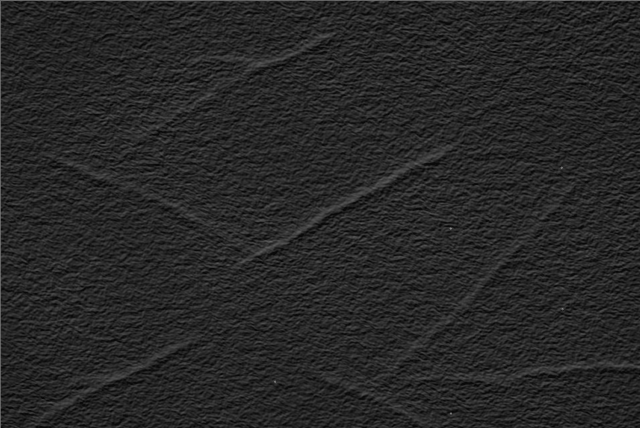
Write a Shadertoy shader that draws this texture.

```glsl
// Dark trowelled plaster: fine, horizontally stretched grain lit from above,
// crossed by a few soft trowel ridges. The grain is the slope of layered
// gradient noise; each ridge is a bent segment with a lit crest and a shadow.

float hash(vec2 p) {
    vec3 q = fract(vec3(p.xyx) * 0.1031);
    q += dot(q, q.yzx + 33.33);
    return fract((q.x + q.y) * q.z);
}

float cornerSlope(vec2 cell, vec2 offset) {
    float angle = 6.2832 * hash(cell);
    return dot(vec2(cos(angle), sin(angle)), offset);
}

float gradientNoise(vec2 p) {
    vec2 i = floor(p), f = fract(p);
    vec2 u = f * f * f * (f * (f * 6.0 - 15.0) + 10.0);
    vec2 e = vec2(1.0, 0.0);
    return mix(
        mix(cornerSlope(i, f), cornerSlope(i + e.xy, f - e.xy), u.x),
        mix(cornerSlope(i + e.yx, f - e.yx), cornerSlope(i + e.xx, f - e.xx), u.x),
        u.y);
}

// Plaster surface height: broad lumps, pebbly grain and fine grit.
float plasterHeight(vec2 p) {
    vec2 q = p + 0.005 * vec2(gradientNoise(p * 23.0), gradientNoise(p * 29.0 + 50.0));
    q.y += 0.025 * gradientNoise(p * 3.0 + 9.0);
    return gradientNoise(q * vec2(26.0, 46.0) + 300.0)
         + gradientNoise(q * vec2(80.0, 132.0) + 100.0)
         + 0.5 * gradientNoise(q * vec2(145.0, 225.0) + 200.0);
}

// Shading of one ridge from a to b (left to right): crest minus shadow below.
float ridgeShade(vec2 p, vec2 a, vec2 b, float bend, float wobble) {
    float len = length(b - a);
    vec2 dir = (b - a) / len;
    vec2 q = p - a;
    float t = dot(q, dir) / len;
    float side = dir.x * q.y - dir.y * q.x - bend * 4.0 * t * (1.0 - t) - wobble;
    float fade = smoothstep(-0.05, 0.16, t) * (1.0 - smoothstep(0.87, 1.04, t));
    float crest = exp(-pow(abs(side) / 0.0068, 2.0));
    float glow = exp(-pow(abs(side - 0.008) / 0.016, 2.0));
    float shadow = exp(-pow(abs(side + 0.014) / 0.010, 2.0));
    return fade * (crest + 0.18 * glow - 0.5 * shadow);
}

float allRidges(vec2 p) {
    // Ends of each ridge, then its strength and bend.
    vec4 ends[12] = vec4[12](
        vec4(0.54, 0.365, 1.09, 0.675), vec4(0.28, 0.655, 0.62, 0.855),
        vec4(0.56, 0.835, 0.79, 0.925), vec4(0.43, 0.848, 0.63, 0.848),
        vec4(0.08, 0.645, 0.48, 0.485), vec4(0.42, 0.505, 0.59, 0.415),
        vec4(0.86, 0.090, 1.36, 0.605), vec4(0.06, 0.000, 0.47, 0.212),
        vec4(0.73, 0.130, 1.02, 0.000), vec4(1.13, 0.110, 1.68, 0.130),
        vec4(0.14, 0.115, 0.29, 0.125), vec4(0.92, 0.110, 1.20, 0.100));
    vec2 style[12] = vec2[12](
        vec2(1.0, 0.008), vec2(0.5, 0.0), vec2(0.75, -0.004), vec2(0.5, 0.012),
        vec2(0.5, 0.006), vec2(0.3, 0.0), vec2(0.5, -0.02), vec2(0.75, 0.008),
        vec2(0.45, 0.008), vec2(0.75, 0.022), vec2(0.4, -0.008), vec2(0.35, 0.018));
    float wobble = 0.012 * gradientNoise(p * 11.0) + 0.006 * gradientNoise(p * 37.0);
    float shade = 0.0;
    for (int i = 0; i < 12; i++)
        shade += style[i].x * ridgeShade(p, ends[i].xy, ends[i].zw, style[i].y, wobble);
    return shade;
}

// Rare pale specks, one per chosen cell.
float specks(vec2 p) {
    vec2 cell = floor(p * 12.0);
    vec2 centre = 0.2 + 0.6 * vec2(hash(cell + 7.0), hash(cell + 19.0));
    float d = length(fract(p * 12.0) - centre);
    return step(0.965, hash(cell + 41.0)) * (1.0 - smoothstep(0.015, 0.045, d));
}

void mainImage(out vec4 fragColor, in vec2 fragCoord) {
    vec2 p = fragCoord / iResolution.y;
    vec2 uv = fragCoord / iResolution.xy;

    // Grain lit from above and slightly from the left.
    float slope = plasterHeight(p) - plasterHeight(p + vec2(-0.0014, 0.0040));
    float patches = gradientNoise(p * 3.5 + 20.0);
    float ridges = allRidges(p);
    float roughness = 0.145 + 0.035 * patches + 0.03 * (uv.x * uv.y - 0.25);
    roughness *= 1.0 - 0.35 * clamp(ridges, 0.0, 1.0);

    // Base tone with gentle patches and darker corners.
    float tone = 0.158 + 0.014 * patches - 0.045 * dot(uv - 0.5, uv - 0.5);
    tone += roughness * slope + 0.12 * ridges + 0.3 * specks(p);

    // Thin pale rim along the left and top.
    float rim = 1.0 - smoothstep(0.001, 0.003, min(p.x, 1.0 - p.y));
    tone = mix(max(tone, 0.035), 0.5, 0.7 * rim);

    fragColor = vec4(vec3(tone), 1.0);
}
```
